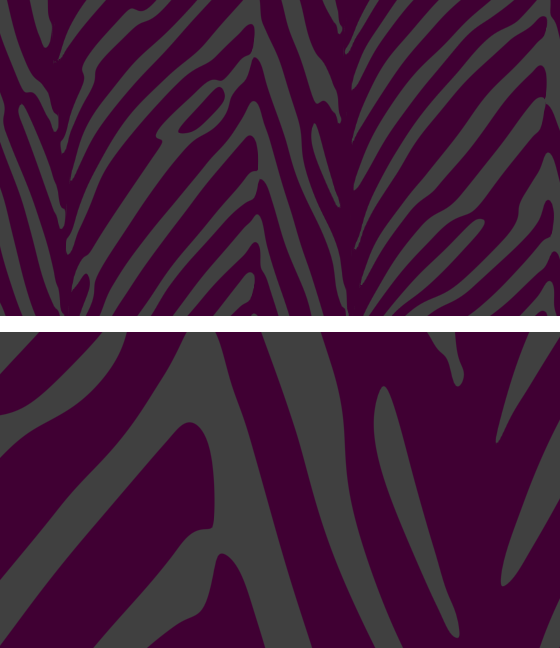
Top: the whole. Bottom: its middle third, enlarged.
A Shadertoy shader for this pattern:

```glsl
// Zebra stripes: steep and slanted stripe families alternate across the canvas,
// meeting at spines (V shapes) and ridges. Each family is a complex wave; blending
// waves makes forks, and a gradient-noise threshold tapers the stripes to points.

const vec3  PLUM = vec3(0.25, 0.0, 0.2);
const vec3  GRAY = vec3(0.25);
const float TAU = 6.2831853;
const float PERIOD = 0.905;         // distance between spines, canvas height = 1
const float SPINE_X = 0.2;          // first spine
const float RIDGE_LEFT = -0.29;     // ridge position relative to its spine
const float SLANT = 1.05;           // slope of the stripes right of a spine
const float STEEP = 3.0;            // slope of the stripes left of a spine
const float SLANT_SPACING = 0.15;   // vertical spacing of each family
const float STEEP_SPACING = 0.29;
const float FORK_RATIO = 1.3;       // spacing ratio of the two blended waves
const float BLEND = 0.05;           // softness where families meet
const float THRESHOLD = 0.27;       // higher gives less gray
const float TAPER = 0.8;            // variation of the stripe width

float hash(float n) { return fract(sin(n * 91.37) * 4375.85); }

vec2 gradient(vec2 cell) {
    float angle = TAU * fract(sin(dot(cell, vec2(127.1, 311.7))) * 4375.85);
    return vec2(cos(angle), sin(angle));
}

float gradientNoise(vec2 p) {
    vec2 i = floor(p), f = p - i;
    vec2 u = f * f * f * (f * (f * 6.0 - 15.0) + 10.0);
    vec2 e = vec2(0.0, 1.0);
    float low  = mix(dot(gradient(i), f),
                     dot(gradient(i + e.yx), f - e.yx), u.x);
    float high = mix(dot(gradient(i + e.xy), f - e.xy),
                     dot(gradient(i + e.yy), f - e.yy), u.x);
    return mix(low, high, u.y);
}

vec2 wave(float turns) { return vec2(cos(TAU * turns), sin(TAU * turns)); }

// Two spacings blended by a mask; they fork where their phases oppose
vec2 stripeFamily(float height, float spacing, float mask) {
    return mix(wave(height / spacing), wave(height / (spacing * FORK_RATIO)), mask);
}

// Soft-edged interval
float band(float x, float from, float to) {
    return smoothstep(from - BLEND, from + BLEND, x)
         * (1.0 - smoothstep(to - BLEND, to + BLEND, x));
}

// Positive inside the gray stripes
float stripes(vec2 p) {
    // Gentle bends
    p += 0.07 * vec2(gradientNoise(p * 1.6 + 3.1), gradientNoise(p * 1.6 + 17.4));
    p += 0.008 * vec2(gradientNoise(p * 5.0 + 8.3), gradientNoise(p * 5.0 + 29.7));
    float x = p.x - SPINE_X;

    // Each family wraps where its own weight is zero
    float slantCell = floor((x + 0.12) / PERIOD);
    float steepCell = floor((x + 0.5) / PERIOD);
    float slantX = x - slantCell * PERIOD;
    float steepX = x - steepCell * PERIOD;

    // Slanted stripes steepen toward the spine
    float slantHeight = p.y - SLANT * slantX + 0.15 * exp(-slantX / 0.07)
                      + hash(slantCell + 5.0);
    float steepHeight = p.y + STEEP * steepX + hash(steepCell + 11.0);

    float mask = smoothstep(-0.14, 0.14, gradientNoise(p * vec2(2.6, 2.2) + 41.3));
    vec2 z = stripeFamily(slantHeight, SLANT_SPACING, mask)
           * band(slantX, 0.0, PERIOD + RIDGE_LEFT)
           + stripeFamily(steepHeight, STEEP_SPACING, mask)
           * band(steepX, RIDGE_LEFT, 0.0);
    float value = 1.2 * z.x / (length(z) + 0.2);

    // Plum gathers at the spines, gray at the ridges
    float spine = exp(-pow(steepX / 0.04, 2.0));
    float ridge = exp(-pow((steepX - RIDGE_LEFT) / 0.06, 2.0));

    // Width noise is stretched along the stripes of each family
    float slantTaper = gradientNoise(vec2(p.x + p.y, 2.6 * (p.y - p.x)) * 1.9 + 7.7);
    float steepTaper = gradientNoise(p * vec2(7.0, 2.4) + 53.2);
    float taper = mix(slantTaper, steepTaper, band(steepX, RIDGE_LEFT, 0.0));
    return value - THRESHOLD - 0.75 * spine + 0.25 * ridge - TAPER * taper;
}

void mainImage(out vec4 fragColor, in vec2 fragCoord) {
    float field = stripes(fragCoord / iResolution.y);
    float edge = max(0.8 * length(vec2(dFdx(field), dFdy(field))), 1e-4);
    fragColor = vec4(mix(PLUM, GRAY, smoothstep(-edge, edge, field)), 1.0);
}
```
